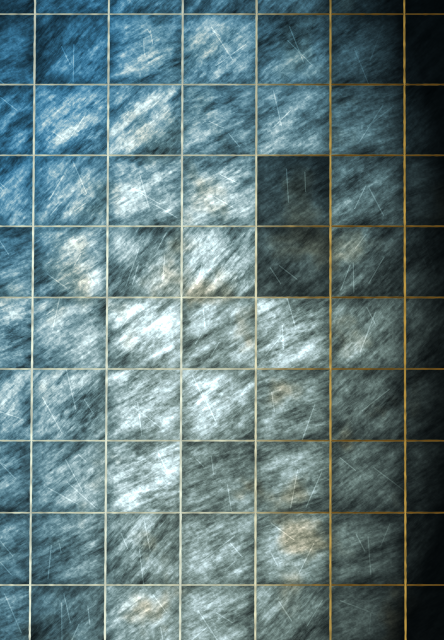
Write a Shadertoy shader that draws this texture.

```glsl
// Wall of worn slate tiles with thin grout, about six across and nine down.
// A slightly tapering grid gives each tile a hashed tone and brushed noise;
// a broad glow, blue at the top left and black at the right, lights the wall.

float hash(vec2 p) {
    vec3 q = fract(p.xyx * vec3(0.1031, 0.1030, 0.0973));
    q += dot(q, q.yzx + 33.33);
    return fract((q.x + q.y) * q.z);
}

float noise(vec2 p) {
    vec2 i = floor(p), f = fract(p);
    f = f * f * (3.0 - 2.0 * f);
    return mix(mix(hash(i), hash(i + vec2(1, 0)), f.x),
               mix(hash(i + vec2(0, 1)), hash(i + vec2(1, 1)), f.x), f.y);
}

float fbm(vec2 p) {
    float sum = 0.0, amp = 0.5;
    for (int i = 0; i < 4; i++) {
        sum += amp * noise(p);
        p = p * 2.03 + 17.3;
        amp *= 0.5;
    }
    return sum / 0.9375;
}

mat2 rotate(float a) {
    return mat2(cos(a), -sin(a), sin(a), cos(a));
}

// Faint straight scratches, each on a hashed place and angle in the tile.
float scratches(vec2 f, vec2 tile, float aa) {
    float mark = 0.0;
    for (float k = 0.0; k < 4.0; k++) {
        vec2 seed = tile + 31.0 * k + 50.0;
        vec2 center = 0.2 + 0.6 * vec2(hash(seed), hash(seed + 7.7));
        vec2 q = rotate(0.3 + 2.2 * hash(seed + 3.1)) * (f - center);
        float halfLength = 0.05 + 0.25 * hash(seed + 5.9);
        float d = length(vec2(max(abs(q.x) - halfLength, 0.0), q.y));
        mark += (1.0 - smoothstep(0.0, 0.006 + aa, d)) * step(0.45, hash(seed + 9.2));
    }
    return min(mark, 1.0);
}

void mainImage(out vec4 fragColor, in vec2 fragCoord) {
    vec2 uv = fragCoord / iResolution.xy;
    vec2 p = fragCoord / iResolution.x;
    float aa = 0.75 / iResolution.x;

    // Grid, widening a little toward the bottom; rows count downward.
    float pitch = mix(0.1693, 0.1663, uv.y);
    float drop = 1.0 - uv.y - 0.0221;
    vec2 grid = vec2((uv.x - mix(0.067, 0.079, uv.y)) / pitch,
                     drop * (9.1015 - 0.149 * drop));
    vec2 tile = floor(grid), f = fract(grid);
    vec2 edge = min(f, 1.0 - f);
    float tone = hash(tile + 20.0);

    // Broad light over the wall.
    vec2 away = uv - vec2(0.36, 0.48);
    float light = max(0.68 - 1.35 * away.x * away.x - 1.0 * away.y * away.y, 0.045);
    light *= 1.0 - 0.45 * smoothstep(0.88, 1.0, uv.x);

    // Brushed streaks, clouds and grit, shifted for every tile.
    vec2 q = rotate(0.35 + 0.5 * hash(tile + 61.0)) * p + 9.0 * tone + 3.0;
    float streak = fbm(q * vec2(13.0, 55.0));
    float fine = fbm(q * vec2(60.0, 190.0) + 40.0);
    float cloud = fbm(p * 11.0 + 40.0 * tone);
    float grit = noise(p * 260.0) + noise(p * 130.0 + 70.0) - 1.0;

    float value = light * (0.84 + 0.3 * tone);
    value *= 1.0 + 1.0 * (streak - 0.5) + 0.75 * (cloud - 0.5) + 0.7 * (fine - 0.5);
    value *= 1.0 + 0.2 * grit;

    // Darker rims, and two stacked tiles left nearly black.
    value *= mix(0.68, 1.06, smoothstep(0.0, 0.3, min(edge.x, edge.y) + 0.12 * cloud));
    if (tile.x == 3.0 && (tile.y == 2.0 || tile.y == 3.0)) value *= 0.52;
    value += 0.13 * scratches(f, tile, aa / pitch) * smoothstep(0.05, 0.4, light);

    // Blue in the upper left and along the left side, grey green elsewhere.
    float blue = smoothstep(0.45, 1.0, uv.y) * (1.0 - 0.6 * uv.x)
               + 0.5 * (1.0 - smoothstep(0.0, 0.4, uv.x));
    vec3 tint = mix(vec3(0.90, 1.05, 1.00), vec3(0.50, 1.02, 1.32), min(blue, 1.0));
    tint = mix(tint, vec3(0.94, 1.04, 1.05), smoothstep(0.35, 0.8, value));
    vec3 color = value * tint * 1.08 + vec3(0.0, 0.012, 0.018);
    float rust = smoothstep(0.55, 0.8, fbm(p * 9.0 + 80.0)) * (1.0 - min(blue, 1.0));
    color *= mix(vec3(1.0), vec3(1.1, 0.97, 0.86), rust);

    // Grout: cream on the left, worn gold on the right, thinner across.
    vec2 dist = edge * vec2(pitch, 0.1115 * iResolution.y / iResolution.x);
    vec2 width = vec2(0.0025, 0.0019) + 0.0009 * (noise(p * 120.0) - 0.5);
    vec2 line = 1.0 - smoothstep(width - aa, width + aa, dist);
    float gold = smoothstep(0.48, 0.8, uv.x);
    vec3 grout = mix(vec3(0.85, 0.88, 0.80), vec3(0.66, 0.53, 0.24), gold);
    grout *= 1.0 - 0.15 * smoothstep(0.6, 1.0, uv.y);
    grout *= 0.85 + 0.3 * noise(p * vec2(70.0) + 9.0);
    float across = line.y * (1.0 - line.x);
    grout *= mix(vec3(1.0), mix(vec3(0.93, 0.91, 0.86), vec3(0.64, 0.56, 0.40), gold), across);
    color = mix(color, grout, max(line.x, line.y * 0.92));

    fragColor = vec4(clamp(color, 0.0, 1.0), 1.0);
}
```
